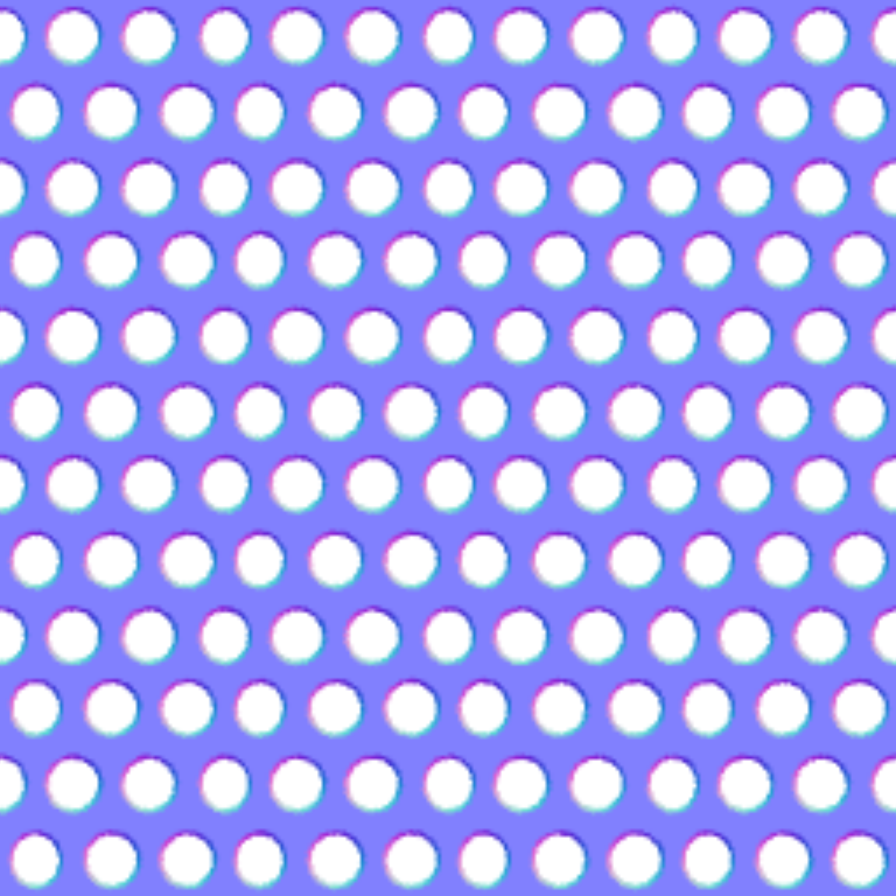
Give the GLSL for this texture map, as a Shadertoy shader.

```glsl
// Tangent-space normal map of a perforated sheet: staggered round holes with bevelled rims.

const float REPEATS = 12.0;       // holes across and rows down (even, divisible by 3)
const float GRAIN = 256.0;        // lattice steps across the tile, gives the stepped rims
const float HOLE_RADIUS = 0.330;  // white opening, in cells
const float RIM_RADIUS = 0.390;   // outer edge of the bevel, in cells
const float RIM_SLOPE = 0.75;     // sideways tilt of the bevel normal
const float NARROWING = 0.92;     // width of every third hole
const float DRIFT = 0.016;        // placement error of the holes, in cells
const float ROUGHNESS = 0.45;     // rim raggedness, in lattice steps
const vec3 FLAT_COLOR = vec3(0.505, 0.50, 0.995);
const vec3 HOLE_COLOR = vec3(1.0);

// Sine-free hash, 0 to 1
float hash(vec2 p) {
    vec3 q = fract(vec3(p.xyx) * 0.1031);
    q += dot(q, q.yzx + 33.33);
    return fract((q.x + q.y) * q.z);
}

// Colour of one lattice point; indices wrap so the tile is seamless
vec3 sheetSample(vec2 index) {
    index = mod(index, GRAIN);
    vec2 p = (index + 0.5) / GRAIN * REPEATS;

    // Staggered cell and its slightly drifting centre
    float row = floor(p.y);
    float stagger = mod(row, 2.0);
    float column = floor(p.x + 0.5 * stagger);
    vec2 center = vec2(column + 0.5 - 0.5 * stagger, row + 0.5);
    vec2 phase = mod(vec2(column + 2.0 * stagger, row), 3.0);
    center += (phase - 1.0) * DRIFT;

    // Every third hole is narrower
    vec2 offset = p - center;
    if (mod(column, 3.0) < 0.5) offset.x /= NARROWING;
    float radius = length(offset);

    // Coverage of rim and opening, one lattice step wide
    float stepsPerCell = GRAIN / REPEATS;
    float ragged = (hash(index) - 0.5) * ROUGHNESS;
    float rim = clamp((RIM_RADIUS - radius) * stepsPerCell + ragged + 0.5, 0.0, 1.0);
    float hole = clamp((HOLE_RADIUS - radius) * stepsPerCell + ragged + 0.5, 0.0, 1.0);

    // Bevel normal leans towards the centre of the hole
    vec2 tilt = -offset / max(radius, 0.001) * RIM_SLOPE;
    vec3 normal = vec3(tilt, sqrt(1.0 - RIM_SLOPE * RIM_SLOPE));
    vec3 color = mix(FLAT_COLOR, 0.5 + 0.5 * normal, rim);
    return mix(color, HOLE_COLOR, hole);
}

void mainImage(out vec4 fragColor, in vec2 fragCoord) {
    vec2 lattice = fragCoord / iResolution.xy * GRAIN - 0.5;
    vec2 corner = floor(lattice);
    vec2 blend = lattice - corner;

    // Bilinear blend of the four surrounding lattice points
    vec3 lower = mix(sheetSample(corner), sheetSample(corner + vec2(1.0, 0.0)), blend.x);
    vec3 upper = mix(sheetSample(corner + vec2(0.0, 1.0)), sheetSample(corner + 1.0), blend.x);
    fragColor = vec4(mix(lower, upper, blend.y), 1.0);
}
```
